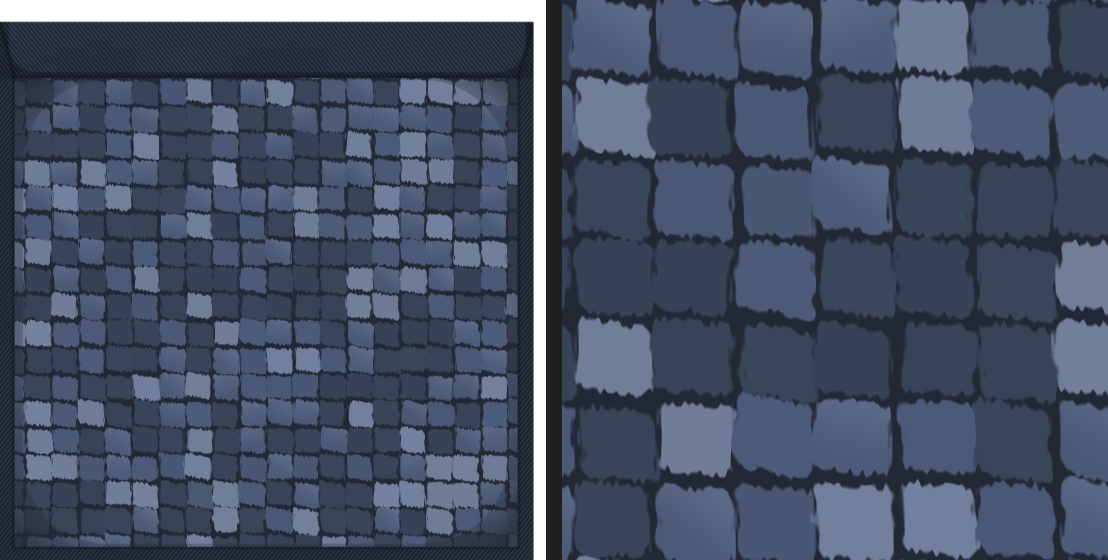
Left: the whole. Right: its middle third, enlarged.
This pattern is drawn by a WebGL 1 fragment shader. Its source:

```glsl
precision highp float;
uniform vec2 u_resolution;

const vec2 CANVAS = vec2(0.9766, 1.0);
const float PITCH = 0.0479;
const vec2 FIRST_TILE = vec2(0.069, 0.836);
const vec2 WELL_LO = vec2(0.026, 0.0234);
const vec2 WELL_HI = vec2(0.926, 0.8607);
const vec2 FRAME_HI = vec2(0.9544, 0.961);

const vec3 GROUT = vec3(0.135, 0.155, 0.205);
const vec3 SLATE = vec3(0.22, 0.265, 0.345);
const vec3 BLUE = vec3(0.295, 0.35, 0.465);
const vec3 PALE = vec3(0.445, 0.495, 0.605);
const vec3 CLOTH_DARK = vec3(0.115, 0.135, 0.18);
const vec3 CLOTH_LIGHT = vec3(0.185, 0.225, 0.30);

float hash(vec2 p, float seed) {
  vec3 q = fract(vec3(p.xyx + seed * 7.31) * vec3(0.1031, 0.1030, 0.0973));
  q += dot(q, q.yzx + 33.33);
  return fract((q.x + q.y) * q.z);
}

float noise(vec2 p, float seed) {
  vec2 i = floor(p);
  vec2 f = fract(p);
  f = f * f * (3.0 - 2.0 * f);
  float low = mix(hash(i, seed), hash(i + vec2(1.0, 0.0), seed), f.x);
  float high = mix(hash(i + vec2(0.0, 1.0), seed), hash(i + 1.0, seed), f.x);
  return mix(low, high, f.y);
}

float roundBox(vec2 p, vec2 halfSize, float radius) {
  vec2 d = abs(p) - halfSize + radius;
  return length(max(d, 0.0)) + min(max(d.x, d.y), 0.0) - radius;
}

float cornerBox(vec2 p, vec2 lo, vec2 hi, float radius) {
  return roundBox(p - 0.5 * (lo + hi), 0.5 * (hi - lo), radius);
}

float segment(vec2 p, vec2 a, vec2 b) {
  vec2 ab = b - a;
  return length(p - a - ab * clamp(dot(p - a, ab) / dot(ab, ab), 0.0, 1.0));
}

float cover(float dist, float soft) {
  return 1.0 - smoothstep(-soft, soft, dist);
}

// Slate, blue or pale paint, with a soft sheen on some blue tiles
vec3 tileColor(vec2 id, vec2 d) {
  float pick = hash(id, 1.0);
  float sheen = smoothstep(-0.3, 0.5, d.x * (hash(id, 2.0) - 0.3) + d.y * 0.7);
  vec3 blue = mix(BLUE, PALE, 0.42 * sheen * step(0.45, hash(id, 3.0)));
  vec3 color = mix(SLATE, blue, step(0.43, pick));
  color = mix(color, PALE, step(0.80, pick));
  return color * (0.97 + 0.06 * hash(id, 4.0));
}

// Slanted tile with brushed, ragged edges
float tileDistance(vec2 id, vec2 d) {
  d.y += d.x * (0.06 + 0.12 * hash(id, 5.0));
  d.x += d.y * 0.08 * (hash(id, 6.0) - 0.5);
  vec2 halfSize = vec2(0.455, 0.425) + 0.04 * vec2(hash(id, 7.0), hash(id, 8.0));
  float bristle = noise(vec2(d.x * 20.0, d.y * 5.0) + id * 23.0, 9.0) - 0.5;
  float wobble = noise(d * 5.0 + id * 11.0, 10.0) - 0.5;
  return roundBox(d, halfSize, 0.14) + 0.10 * bristle + 0.06 * wobble;
}

vec3 mosaic(vec2 p, float pixel) {
  vec2 grid = (p - FIRST_TILE) / PITCH + 0.5;
  vec2 cell = floor(grid);
  vec3 color = GROUT;
  for (int y = -1; y <= 1; y++) {
    for (int x = -1; x <= 1; x++) {
      vec2 id = cell + vec2(float(x), float(y));
      vec2 jitter = 0.11 * (vec2(hash(id, 11.0), hash(id, 12.0)) - 0.5);
      vec2 d = grid - id - 0.5 - jitter;
      float mask = cover(tileDistance(id, d), 0.02 + 0.6 * pixel / PITCH);
      color = mix(color, tileColor(id, d), mask);
    }
  }
  return color;
}

// Diagonal twill, leaning by the given slope
vec3 twill(vec2 p, float slope) {
  float wave = 0.5 + 0.5 * cos(6.2832 * (p.x + slope * p.y) / 0.0078);
  float fade = 0.8 + 0.3 * noise(p * 9.0, 13.0);
  return mix(CLOTH_DARK, CLOTH_LIGHT, wave * fade);
}

vec3 border(vec2 p, float pixel) {
  float top = smoothstep(-pixel, pixel, p.y - WELL_HI.y);
  vec3 color = mix(twill(p, -0.8) * 0.92, twill(p, 0.8), top);
  // Raised top panel and mitred corners
  float panel = cornerBox(p, vec2(0.016, 0.871), vec2(0.94, 1.1), 0.05);
  color *= mix(1.0, mix(0.78, 1.06, cover(panel, pixel)), top);
  float seam = min(segment(p, vec2(0.0, FRAME_HI.y), vec2(WELL_LO.x, WELL_HI.y)),
                   segment(p, FRAME_HI, WELL_HI));
  color *= 1.0 - 0.35 * cover(seam - 0.002, 0.002 + pixel);
  float lip = cornerBox(p, WELL_LO, WELL_HI, 0.0);
  return color * (1.0 - 0.3 * cover(lip - 0.004, 0.004));
}

void main() {
  vec2 p = gl_FragCoord.xy / u_resolution * CANVAS;
  float pixel = 1.0 / u_resolution.y;
  // Tiles under a rounded window, dimmed toward its corners
  vec3 tiles = mosaic(p, pixel);
  float window = cornerBox(p, vec2(0.041, 0.029), vec2(0.908, 0.857), 0.15);
  float shade = 0.3 + 0.35 * smoothstep(0.0, 0.06, window);
  tiles = mix(tiles, GROUT, shade * (1.0 - cover(window, pixel)));
  // Frame and white margin
  float well = cornerBox(p, WELL_LO, WELL_HI, 0.0);
  vec3 color = mix(border(p, pixel), tiles, cover(well, pixel));
  float frame = cornerBox(p, vec2(-0.1), FRAME_HI, 0.003);
  gl_FragColor = vec4(mix(vec3(1.0), color, cover(frame, pixel)), 1.0);
}
```
